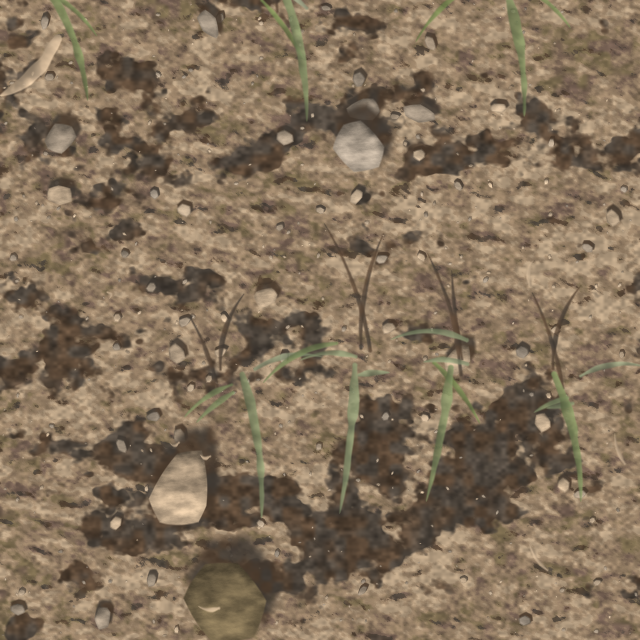
Give the GLSL for this texture, as a three.js fragment shader.

```glsl
varying vec2 vUv;

const vec3 SAND = vec3(0.70, 0.61, 0.50), LOAM = vec3(0.59, 0.50, 0.40);
const vec3 OLIVE_EARTH = vec3(0.47, 0.41, 0.30), RED_EARTH = vec3(0.44, 0.36, 0.31);
const vec3 GREY_SHADOW = vec3(0.29, 0.26, 0.23), BROWN_SHADOW = vec3(0.32, 0.25, 0.19);
const vec3 CREAM = vec3(0.80, 0.70, 0.58), STONE_GREY = vec3(0.60, 0.55, 0.49);
const vec3 LEAF = vec3(0.43, 0.50, 0.28), PALE_LEAF = vec3(0.55, 0.58, 0.48);

float hash(vec2 p) { return fract(sin(dot(p, vec2(127.1, 311.7))) * 43758.5); }
float noise(vec2 p) {
  vec2 i = floor(p), f = fract(p);
  f = f * f * (3.0 - 2.0 * f);
  return mix(mix(hash(i), hash(i + vec2(1.0, 0.0)), f.x),
             mix(hash(i + vec2(0.0, 1.0)), hash(i + 1.0), f.x), f.y);
}
float fbm(vec2 p) {
  float sum = 0.0, amp = 0.52;
  for (int i = 0; i < 5; i++, amp *= 0.5) {
    sum += amp * noise(p);
    p = mat2(0.96, 0.28, -0.28, 0.96) * p * 2.0 + 17.3;
  }
  return sum;
}

// Crumbly ground, lit from below
vec3 soil(vec2 p, vec3 shadow) {
  vec2 q = vec2(p.x, p.y + 0.2 * p.x) * vec2(32.0, 44.0);
  float height = fbm(q), relief = fbm(q + vec2(-0.12, 0.32)) - height;
  float tone = height + 2.0 * relief + 0.3 * (noise(q * 4.1) - 0.5) + 0.35 * (noise(p * 9.0) - 0.5);
  vec3 earth = mix(RED_EARTH, OLIVE_EARTH, smoothstep(0.25, 0.75, noise(p * 55.0 + 5.0)));
  vec3 col = mix(earth, LOAM, smoothstep(0.12, 0.52, tone));
  col = mix(col, SAND, smoothstep(0.5, 0.8, tone));
  return mix(col, shadow, 0.85 * smoothstep(0.13, 0.23, -relief));
}
// Cover of the ragged dark patches, densest in two bands
float patches(vec2 p) {
  float low = (p.y - 0.29 + 0.06 * (p.x - 0.5)) / 0.10;
  float high = (p.y - 0.83 + 0.08 * (p.x - 0.5)) / 0.09;
  float field = fbm(p * vec2(11.0, 15.0) + 3.7) + 0.12 * (noise(p * 58.0) - 0.5);
  field += 0.08 * (noise(p * 120.0) - 0.5) + 0.15 * exp(-low * low) + 0.10 * exp(-high * high);
  return smoothstep(0.62, 0.70, field);
}
// Distance to a rounded, uneven hexagon
float outline(vec2 p, float r, float seed) {
  float turn = 6.28 * hash(vec2(seed, 1.0)), d = -r;
  p = mat2(cos(turn), sin(turn), -sin(turn), cos(turn)) * p;
  p.y *= 1.05 + 0.7 * hash(vec2(seed, 2.0));
  for (int k = 0; k < 6; k++) {
    float jitter = hash(vec2(seed, float(k) + 3.0)), a = 1.047 * float(k) + 0.5 * jitter;
    d = max(d, dot(p, vec2(cos(a), sin(a))) - r * (0.72 + 0.28 * jitter));
  }
  return mix(length(p) - r, d, 0.7);
}
vec3 stone(vec3 col, vec2 p, float r, float seed, vec3 tint, vec3 shadow) {
  if (length(p) > 2.5 * r + 0.004) return col;
  float shade = outline(p - r * vec2(0.2, 0.45), r * 1.05, seed), body = outline(p, r, seed);
  float depth = 0.85 * smoothstep(0.001, 0.008, r);
  col = mix(col, shadow * 0.85, depth * (1.0 - smoothstep(-0.1 * r, 0.25 * r, shade)));
  float light = 0.62 + 0.65 * fbm(p * vec2(45.0, 85.0) + seed) - 0.2 * p.y / r;
  light -= 0.16 * smoothstep(-0.3 * r, 0.0, body);
  return mix(col, tint * light, 1.0 - smoothstep(-0.002, 0.0018, body));
}
// One layer of scattered pebbles
vec3 pebbles(vec3 col, vec2 p, float cells, float share, float rMin, float rMax, vec3 shadow) {
  for (int i = 0; i < 9; i++) {
    vec2 id = floor(p * cells) + vec2(mod(float(i), 3.0), floor(float(i) / 3.0)) - 1.0;
    if (hash(id + cells) > share) continue;
    vec2 center = (id + 0.2 + 0.6 * vec2(hash(id + 7.1), hash(id + 9.4))) / cells;
    float size = hash(id + 4.8), r = mix(rMin, rMax, size * size);
    vec3 tint = mix(STONE_GREY, CREAM, hash(id + 6.2));
    col = stone(col, p - center, r, 40.0 * hash(id + 2.6), tint, shadow);
  }
  return col;
}
// Bent, tapering strip from a to b
vec3 blade(vec3 col, vec2 p, vec2 a, vec2 b, float bend, float width, vec3 tint) {
  vec2 ab = b - a, across = normalize(vec2(-ab.y, ab.x));
  float t = clamp(dot(p - a, ab) / dot(ab, ab), 0.0, 1.0);
  vec2 q = p - a - ab * t - across * bend * 4.0 * t * (1.0 - t);
  float w = width * sqrt(1.0 - t) * (0.5 + 0.5 * smoothstep(0.0, 0.3, t)) * (0.6 + 0.6 * noise(p * 45.0));
  float side = clamp(dot(q, across) / (w + 0.001), -1.0, 1.0);
  tint *= 0.8 + 0.16 * side + 0.4 * noise(p * 60.0);
  return mix(col, tint, 0.8 - 0.8 * smoothstep(-0.002, 0.002, length(q) - w));
}
// Drooping leaves with thin shadows rising from the root
vec3 tuft(vec3 col, vec2 p, vec2 root, float seed, vec3 shadow) {
  for (int i = 0; i < 6; i++) {
    float k = float(i), h = hash(vec2(seed, k)), g = hash(vec2(k, seed + 3.0));
    float way = mod(k, 2.0) * 2.0 - 1.0, width = i < 2 ? 0.005 : i < 5 ? 0.006 : 0.010;
    vec2 reach = vec2(0.16 * (h - 0.5), -0.17 - 0.09 * g);
    if (i < 5) reach = vec2(way * (0.04 + 0.08 * h), 0.15 * g - 0.11);
    if (i < 2) reach = vec2(way * 0.07 * h - 0.02, 0.10 + 0.10 * g);
    vec2 start = root + vec2(0.08 * (g - 0.5), 0.06 * (h - 0.5));
    col = blade(col, p, start, start + reach, way * 0.014 * h, width, i < 2 ? shadow : mix(LEAF, PALE_LEAF, g));
  }
  return col;
}

void main() {
  vec2 p = vUv;
  vec3 shadow = mix(GREY_SHADOW, BROWN_SHADOW, smoothstep(0.2, 0.8, noise(p * 60.0)));
  vec3 col = mix(soil(p, shadow), shadow * (0.7 + 0.55 * noise(p * 85.0)), 0.92 * patches(p));
  col *= 0.84 + 0.32 * noise(p * vec2(150.0, 185.0));
  col = pebbles(col, p, 48.0, 0.14, 0.0012, 0.004, shadow);
  col = pebbles(col, p, 19.0, 0.27, 0.003, 0.012, shadow);
  col = pebbles(col, p, 8.0, 0.28, 0.012, 0.028, shadow);
  // Large stones and a dry stalk
  col = stone(col, p - vec2(0.56, 0.77), 0.045, 3.0, STONE_GREY * 1.2, shadow);
  col = stone(col, p - vec2(0.285, 0.235), 0.064, 8.0, CREAM * 0.93, shadow);
  col = stone(col, p - vec2(0.35, 0.06), 0.07, 5.0, OLIVE_EARTH * 1.05, shadow);
  col = blade(col, p, vec2(0.09, 0.94), vec2(0.0, 0.85), 0.012, 0.016, CREAM);
  // Grass: four tufts across the middle, three along the top, with straw scraps
  for (int i = 0; i < 7; i++) {
    float k = float(i), h = hash(vec2(k, 4.0)), g = hash(vec2(k, 9.0));
    col = blade(col, p, vec2(h, g), vec2(h, g) + 0.07 * vec2(g - 0.5, h - 0.3), 0.004, 0.004, CREAM);
    vec2 root = i < 4 ? vec2(0.37 + 0.17 * k, 0.38 + 0.07 * h) : vec2(0.08 + 0.36 * (k - 4.0), 1.01);
    col = tuft(col, p, root, k + 11.0, shadow);
  }
  gl_FragColor = vec4(col, 1.0);
}
```
